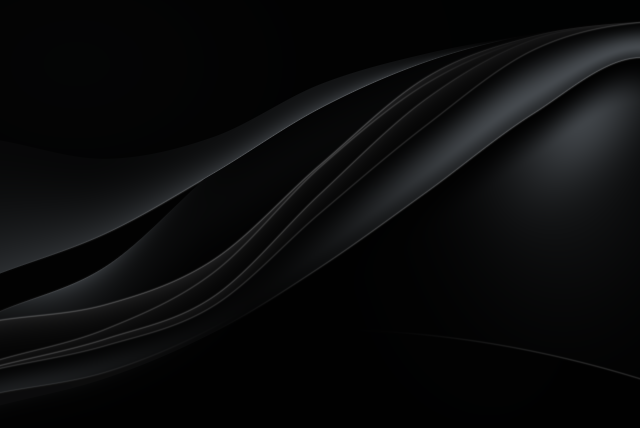
Write a Shadertoy shader that draws this background.

```glsl
// Dark satin folds sweeping from the lower left to the upper right.
// Each fold is a spline height curve; folds are painted from back to front,
// every one with its own falloff of light and a thin bright rim.

// Catmull-Rom weight of a control height at distance d, in knot steps
float knotWeight(float d) {
    d = abs(d);
    if (d < 1.0) return (1.5 * d - 2.5) * d * d + 1.0;
    if (d < 2.0) return ((2.5 - 0.5 * d) * d - 4.0) * d + 2.0;
    return 0.0;
}

// Height at x of a curve with seven even controls; right.w steers its end
float curve(float x, vec4 left, vec4 right) {
    float k = x * 6.0;
    float h = (2.0 * left.x - left.y) * knotWeight(k + 1.0);
    for (int i = 0; i < 4; i++) {
        h += left[i] * knotWeight(k - float(i));
        h += right[i] * knotWeight(k - float(i + 4));
    }
    return h;
}

// Covers everything below an edge with a shade and lights the edge itself
void fold(inout vec3 col, float depth, vec3 shade, float rim) {
    float px = max(length(vec2(dFdx(depth), dFdy(depth))), 1e-5);
    float dist = depth / (px * iResolution.y);
    col = mix(col, shade, clamp(0.5 + depth / px, 0.0, 1.0));
    col += rim * exp(-pow(dist / 0.0022, 2.0));
}

float bell(float x, float width) {
    return exp(-x * x / (width * width));
}

void mainImage(out vec4 fragColor, in vec2 fragCoord) {
    vec2 p = fragCoord / iResolution.xy;
    float x = p.x, y = p.y;
    vec3 cool = vec3(0.94, 1.0, 1.06);
    vec3 neutral = vec3(1.0, 1.0, 1.02);

    // Edges of the folds, from top to bottom
    float crest  = curve(x, vec4(0.672, 0.629, 0.680, 0.803), vec4(0.875, 0.920, 0.951, 0.96));
    float veil   = curve(x, vec4(0.361, 0.455, 0.594, 0.746), vec4(0.855, 0.920, 0.949, 0.96));
    float inner  = curve(x, vec4(0.273, 0.379, 0.600, 0.800), vec4(0.900, 0.950, 0.960, 0.96));
    float pleat  = curve(x, vec4(0.252, 0.289, 0.393, 0.615), vec4(0.820, 0.916, 0.949, 0.95));
    float tuck   = curve(x, vec4(0.160, 0.232, 0.363, 0.609), vec4(0.805, 0.912, 0.947, 0.95));
    float strand = curve(x, vec4(0.146, 0.209, 0.307, 0.547), vec4(0.770, 0.908, 0.947, 0.95));
    float band   = curve(x, vec4(0.139, 0.193, 0.285, 0.502), vec4(0.708, 0.883, 0.947, 0.93));
    float lip    = curve(x, vec4(0.082, 0.131, 0.235, 0.390), vec4(0.560, 0.740, 0.870, 0.87));
    float hem    = curve(x, vec4(0.053, 0.117, 0.223, 0.375), vec4(0.551, 0.734, 0.865, 0.75));
    inner = min(inner, veil);
    tuck = min(tuck, pleat);
    float fade = 1.0 - smoothstep(0.55, 0.85, x);

    // Backdrop with a faint lift at the upper left
    vec3 col = cool * (0.006 + 0.012 * bell(length(p - vec2(0.12, 0.85)), 0.3));

    // Upper veil, brightest towards its lower edge
    float across = clamp((crest - y) / max(crest - veil, 0.004), 0.0, 1.0);
    float light = 0.02 + 0.045 * smoothstep(0.12, 0.5, x) + 0.15 * across * across;
    fold(col, crest, vec3(0.0), 0.0);
    col = cool * (0.006 + 0.012 * bell(length(p - vec2(0.12, 0.85)), 0.3));
    fold(col, crest - y, cool * (0.008 + light * fade), 0.0);

    // Hollow under the veil, then the inner sheet with its glow at the left
    fold(col, veil - y, neutral * 0.008, 0.14 * smoothstep(-0.1, 0.3, x) * fade);
    float depth = inner - y;
    light = 0.2 * exp(-max(depth, 0.0) / 0.045) * bell(x - 0.12, 0.13);
    light += 0.02 * bell(depth - 0.08, 0.08);
    fold(col, depth, cool * (0.008 + light), 0.07 * bell(x - 0.08, 0.12));

    // Three narrow pleats
    depth = pleat - y;
    light = 0.11 * exp(-max(depth, 0.0) / 0.035);
    fold(col, depth, neutral * (0.008 + light * mix(0.6, 1.0, fade)), 0.14 * fade + 0.02);
    depth = tuck - y;
    light = 0.06 * exp(-max(depth, 0.0) / 0.035);
    fold(col, depth, neutral * (0.008 + light), 0.13 * fade);
    depth = strand - y;
    light = 0.07 * exp(-max(depth, 0.0) / 0.03);
    fold(col, depth, neutral * (0.012 + light), 0.12 * fade + 0.02);

    // Broad satin band, shining along its lower half
    across = clamp((band - y) / max(band - hem, 0.01), 0.0, 1.0);
    light = 0.1 * bell(x, 0.24) + 0.27 * smoothstep(0.38, 0.82, x);
    light *= smoothstep(0.0, 0.72, across) * (1.0 - 0.45 * smoothstep(0.68, 1.0, across));
    fold(col, band - y, cool * (0.02 + light), 0.11);
    float leftEnd = 1.0 - smoothstep(0.1, 0.4, x);
    fold(col, lip - y, mix(col, neutral * 0.045, leftEnd), 0.07 * leftEnd);

    // Lower sheet: a slanted glow, shadowed where it meets the band
    depth = hem - y;
    vec2 q = (p - vec2(0.92, 0.74)) * vec2(1.5, 1.0);
    vec2 slant = vec2(q.x * 0.66 + q.y * 0.75, q.x * 0.75 - q.y * 0.66);
    light = 0.22 * bell(slant.x, 0.19) * bell(slant.y, 0.11);
    light += 0.06 * bell(length(q + vec2(0.06, 0.14)), 0.24);
    light *= smoothstep(0.0, 0.11, depth);
    light += 0.014 * bell(length(q + vec2(0.06, 0.4)), 0.25);
    light += 0.025 * leftEnd * exp(-max(depth, 0.0) / 0.02);
    fold(col, depth, cool * (0.005 + light), 0.15 * smoothstep(0.3, 0.6, x));

    // Faint bottom edge at the right
    float edge = 0.23 - 0.46 * (x - 0.5) * (x - 0.5);
    float rightEnd = smoothstep(0.55, 0.95, x);
    fold(col, edge - y, mix(col, vec3(0.005), rightEnd), 0.12 * rightEnd);

    fragColor = vec4(clamp(col, 0.0, 1.0), 1.0);
}
```
